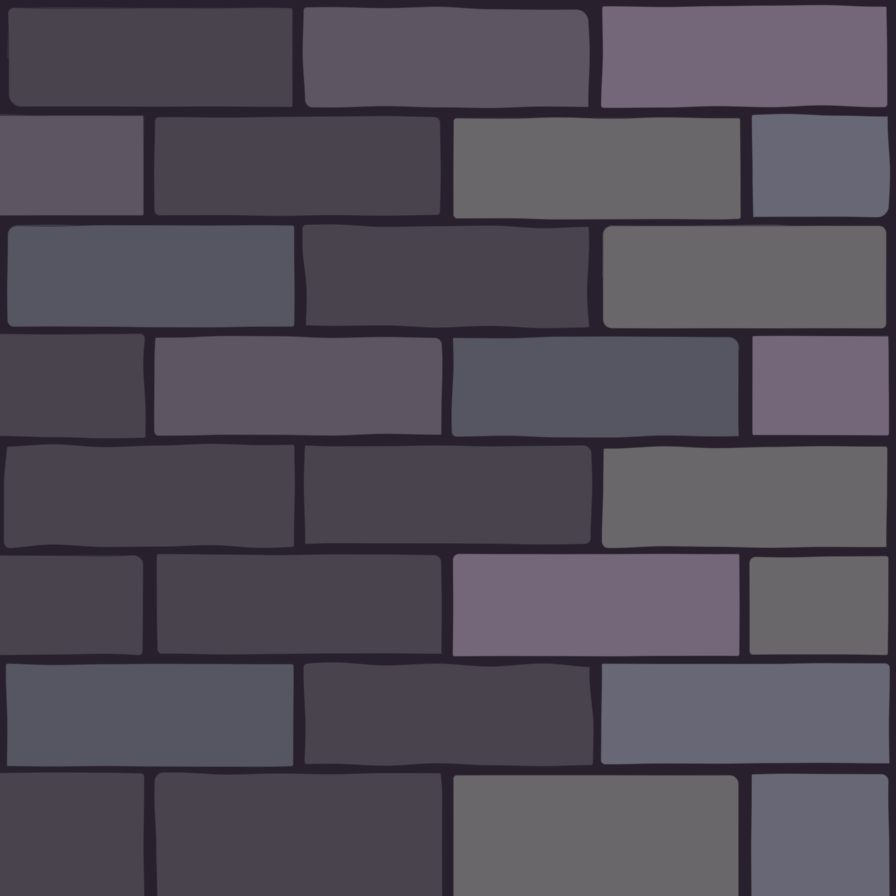
Reproduce this texture procedurally as a Shadertoy shader.

```glsl
// Flat-coloured brick wall: eight courses in running bond, worn edges, dark mortar.

#define COURSES 8.0
#define PITCH vec2(0.3320, 0.1224)    // brick spacing across and down
#define ORIGIN vec2(0.0015, 0.0026)   // top-left joint
#define JOINT vec2(0.0066, 0.0054)    // half widths of the mortar joints
#define SIZE_JITTER 0.0040            // variation of each brick side
#define MAX_RADIUS 0.0170             // most worn corner
#define WOBBLE 0.0065                 // waviness of the edges
#define WOBBLE_SCALE 17.0
#define FILM_DEPTH 0.0022             // faded fringe on some bricks

const vec3 MORTAR = vec3(0.157, 0.125, 0.176);
const vec3 DARK   = vec3(0.286, 0.263, 0.302);
const vec3 MAUVE  = vec3(0.365, 0.333, 0.380);
const vec3 SLATE  = vec3(0.337, 0.337, 0.384);
const vec3 STONE  = vec3(0.410, 0.404, 0.410);
const vec3 PURPLE = vec3(0.455, 0.404, 0.475);
const vec3 BLUE   = vec3(0.404, 0.404, 0.459);

float hash(vec2 p) {
    vec3 q = fract(p.xyx * 0.1031);
    q += dot(q, q.yzx + 33.33);
    return fract((q.x + q.y) * q.z);
}

vec4 hash4(vec2 p) {
    return vec4(hash(p), hash(p + 17.3), hash(p + 41.7), hash(p + 73.1));
}

float noise(vec2 p) {
    vec2 i = floor(p), f = fract(p);
    f = f * f * (3.0 - 2.0 * f);
    return mix(mix(hash(i), hash(i + vec2(1, 0)), f.x),
               mix(hash(i + vec2(0, 1)), hash(i + vec2(1, 1)), f.x), f.y);
}

// Box with its own radius at each corner
float roundedBox(vec2 p, vec2 halfSize, vec4 radii) {
    vec2 side = p.x < 0.0 ? radii.xy : radii.zw;
    float r = p.y < 0.0 ? side.x : side.y;
    vec2 q = abs(p) - halfSize + r;
    return min(max(q.x, q.y), 0.0) + length(max(q, 0.0)) - r;
}

// Additive sequence per column: dark tints on the left, lighter on the right
vec3 brickColour(float col, float row) {
    int c = int(col);
    vec4 start = vec4(0.53, 0.83, 0.17, 0.107);
    vec4 stride = vec4(0.22, 0.635, 0.38, 0.333);
    float t = fract(start[c] + stride[c] * row);
    if (c < 2) return t < 0.66 ? DARK : t < 0.84 ? MAUVE : SLATE;
    return t < 0.24 ? PURPLE : t < 0.38 ? SLATE : t < 0.50 ? BLUE : STONE;
}

void mainImage(out vec4 fragColor, in vec2 fragCoord) {
    vec2 p = fragCoord / iResolution.xy;
    p.y = 1.0 - p.y;                  // courses are counted from the top
    float pixel = 1.0 / min(iResolution.x, iResolution.y);

    // Find the brick; odd courses shift by half and end in a half brick
    vec2 cell = (p - ORIGIN) / PITCH;
    float row = clamp(floor(cell.y), 0.0, COURSES - 1.0);
    float odd = mod(row, 2.0);
    float col = clamp(floor(cell.x + 0.5 * odd), 0.0, 2.0 + odd);
    vec2 id = vec2(col, row);

    // Brick bounds; the lowest course runs off the canvas
    vec2 lo = ORIGIN + (id - vec2(0.5 * odd, 0.0)) * PITCH;
    vec2 hi = lo + PITCH;
    hi.x = min(hi.x, ORIGIN.x + 3.0 * PITCH.x);
    if (row > COURSES - 1.5) hi.y = 1.05;
    vec4 jitter = (hash4(id + 5.0) - 0.5) * SIZE_JITTER;
    lo += JOINT + jitter.xy;
    hi -= JOINT + jitter.zw;

    // Uneven corners and wavy sides, different for every brick
    vec4 wear = hash4(id + 131.0);
    vec4 radii = 0.0015 + MAX_RADIUS * wear * wear * wear.wxyz;
    float roughness = hash(id + 211.0);
    float wave = noise(p * WOBBLE_SCALE + id * 9.7) - 0.5;
    float d = roundedBox(p - 0.5 * (lo + hi), 0.5 * (hi - lo), radii);
    d += WOBBLE * roughness * wave;

    // Solid face, with a faint fringe along the top of a few bricks
    float face = 1.0 - smoothstep(-pixel, pixel, d);
    float fringe = 1.0 - smoothstep(-pixel, pixel, d - FILM_DEPTH * max(wave, 0.0) * 2.0);
    fringe *= step(0.7, hash(id + 307.0)) * step(p.y, 0.5 * (lo.y + hi.y));
    float cover = max(face, 0.5 * fringe);

    fragColor = vec4(mix(MORTAR, brickColour(col, row), cover), 1.0);
}
```
